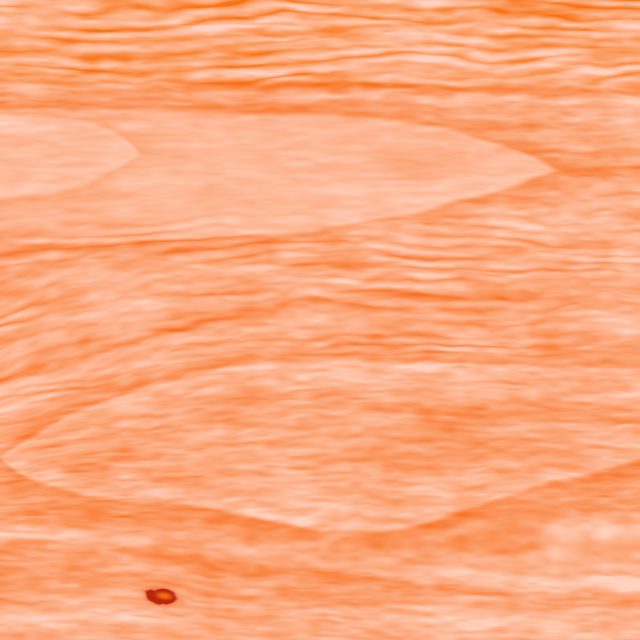
This texture is drawn by a Shadertoy shader. Its source:

```glsl
// Softwood plank: horizontal orange grain with pointed cathedral figures and a small knot.

float hash(vec2 p) {
    p = fract(p * vec2(0.1031, 0.1137));
    p += dot(p, p.yx + 33.33);
    return fract((p.x + p.y) * p.x * 7.13);
}

float noise(vec2 p) {
    vec2 i = floor(p), f = fract(p);
    f = f * f * (3.0 - 2.0 * f);
    return mix(mix(hash(i), hash(i + vec2(1, 0)), f.x),
               mix(hash(i + vec2(0, 1)), hash(i + vec2(1, 1)), f.x), f.y);
}

// Noise centred on zero, averaged over two offset layers to hide the lattice
float fibre(vec2 p) {
    return 0.6 * noise(p + 17.0) + 0.4 * noise(p * vec2(1.7, 1.6) + 53.0) - 0.5;
}

// Soft stripe around a curve, where d is the distance to it
float streak(float d, float width) {
    return exp(-d * d / (width * width));
}

// Growth ring edge: pale just inside (d > 0), dark just outside
float ringEdge(float d, float paleWidth, float darkWidth) {
    float inside = smoothstep(-0.006, 0.005, d);
    return mix(-0.50 * exp(min(d, 0.0) / darkWidth),
               0.28 * exp(-max(d, 0.0) / paleWidth), inside);
}

// Upper figure pointing right, bounded by two power curves that meet at the tip
float pointedRing(vec2 p, vec2 tip, vec2 height, vec2 power) {
    float s = clamp(p.x / tip.x, 0.0, 1.0);
    float top = tip.y + height.x * (1.0 - pow(s, power.x));
    float bottom = tip.y - height.y * (1.0 - pow(s, power.y));
    return min(top - p.y, p.y - bottom) - 0.6 * max(p.x - tip.x, 0.0);
}

float lowerTop(float x) {
    float s = clamp(1.0 - x / 0.65, 0.0, 1.0);
    return 0.285 + 0.155 * (1.0 - s * s * s) - 0.045 * max(x - 0.6, 0.0);
}

float lowerBottom(float x) {
    float left = 0.285 - 0.07 * (1.0 - exp(-12.0 * x)) - 0.045 * smoothstep(0.25, 0.55, x);
    return max(left, 0.17 + 0.3 * (x - 0.62));
}

void mainImage(out vec4 fragColor, in vec2 fragCoord) {
    vec2 uv = fragCoord / iResolution.xy;
    vec2 p = uv;
    p.y += 0.014 * fibre(uv * vec2(5.0, 9.0)) + 0.006 * fibre(uv * vec2(21.0, 60.0));
    float x = p.x, y = p.y;

    // Grain coordinate bends gently along the figures
    float bend = clamp((0.72 - y) / 0.30, 0.0, 1.0) * smoothstep(0.15, 0.42, y);
    float v = y - 0.5 * (lowerTop(x) - 0.44) * bend + 0.04 * x * smoothstep(0.2, 0.1, y);

    float topBand = smoothstep(0.85, 0.89, y);
    float middle = smoothstep(0.42, 0.46, v) * smoothstep(0.68, 0.63, y);
    float upper = pointedRing(p, vec2(0.87, 0.735), vec2(0.095, 0.115), vec2(5.0, 3.0));
    float inner = pointedRing(p, vec2(0.22, 0.755), vec2(0.062, 0.067), vec2(4.0, 2.0));
    float lower = min(lowerTop(x) - y, y - lowerBottom(x));

    // Broad bands, then crisp fibres that calm down inside the upper figure
    float tone = 0.64 + 0.42 * fibre(vec2(x * 2.5, v * 11.0));
    float calm = 1.0 - 0.5 * smoothstep(-0.02, 0.02, upper);
    tone += calm * 0.34 * fibre(vec2(x * 6.0, v * 60.0));
    tone += calm * 0.80 * fibre(vec2(x * 15.0, v * 118.0));
    tone += calm * 0.62 * fibre(vec2(x * 36.0, v * 165.0));

    // Rippled early wood: wavering ridges that fade in and out
    float phase = v * 370.0 + 24.0 * fibre(vec2(x * 2.5, v * 9.0))
                + 7.0 * fibre(vec2(x * 9.0, v * 30.0));
    float wave = sin(phase);
    float presence = smoothstep(-0.25, 0.3, fibre(vec2(x * 5.0, v * 32.0 + 7.0)));
    float line = smoothstep(0.08, 0.0, abs(fibre(vec2(x * 3.0, v * 32.0 + 9.0))));
    float ridges = presence * (0.36 * wave - 0.34 * pow(max(-wave, 0.0), 3.0));
    tone += (topBand + 0.7 * middle) * (ridges - 0.22 * line + 0.10);

    // Cathedral figures
    float below = smoothstep(0.3, 0.22, y);
    float tipBand = smoothstep(0.6, 0.85, x);
    tone += ringEdge(upper, 0.05, 0.012 + 0.026 * tipBand);
    tone += 0.6 * ringEdge(inner, 0.05, 0.02);
    tone += ringEdge(lower, 0.022, mix(0.014, 0.06, below));
    tone -= 0.17 * smoothstep(0.01, 0.07, lower);
    tone += 0.08 * smoothstep(0.0, 0.03, upper);
    tone -= 0.20 * streak(length((p - vec2(0.15, 0.28)) * vec2(0.6, 1.0)), 0.05);

    // Dark late wood lines
    float sweep = y - 0.405 - 0.13 * sin(min(x, 0.62) * 2.53);
    tone -= 0.50 * streak(sweep, 0.007) * smoothstep(1.0, 0.6, x);
    tone -= 0.45 * streak(y - 0.737 - 0.05 * (x - 0.93), 0.006) * smoothstep(0.86, 0.93, x);
    float crest = y - 0.876 + 0.017 * x;
    tone -= 0.55 * streak(crest, 0.006) * smoothstep(0.22, 0.4, x);
    tone += 0.25 * streak(crest + 0.016, 0.007) * smoothstep(0.2, 0.4, x);
    tone -= 0.24 * streak(length((p - vec2(0.64, 0.74)) * vec2(0.4, 1.0)), 0.025);
    tone -= 0.60 * streak(length((p - vec2(0.89, 0.988)) * vec2(0.13, 1.0)), 0.012);

    // Pale streaks along the lower edge
    float pale = y - 0.165 + 0.08 * smoothstep(0.0, 1.0, x);
    tone += 0.40 * streak(pale, 0.010) - 0.30 * streak(pale + 0.025, 0.012);
    tone += 0.16 * smoothstep(0.09, 0.02, y);
    tone += 0.55 * smoothstep(0.84, 0.88, x) * streak(y - 0.163, 0.018);
    tone += 0.30 * streak(y - 0.034, 0.008) * smoothstep(0.32, 0.2, x);

    // Orange to pale peach, warmer in the upper ripples
    tone = clamp(tone, -0.3, 1.25);
    vec3 color = mix(vec3(0.98, 0.52, 0.26), vec3(0.995, 0.76, 0.65), tone);
    color.b -= 0.05 * topBand * (1.0 - tone);

    // Small resinous knot with a bright core
    vec2 k = (uv - vec2(0.254, 0.068)) / vec2(0.027, 0.0125);
    k.y += 0.25 * k.x;
    float knot = length(k) + 0.5 * fibre(uv * 90.0);
    vec3 knotColor = mix(vec3(0.72, 0.15, 0.06), vec3(0.95, 0.42, 0.08),
                         smoothstep(0.7, 0.1, length(k - vec2(0.1, 0.1))));
    color = mix(color, vec3(0.93, 0.42, 0.18), 0.5 * smoothstep(1.6, 0.8, knot));
    color = mix(color, knotColor, smoothstep(1.05, 0.75, knot));

    fragColor = vec4(clamp(color, 0.0, 1.0), 1.0);
}
```
